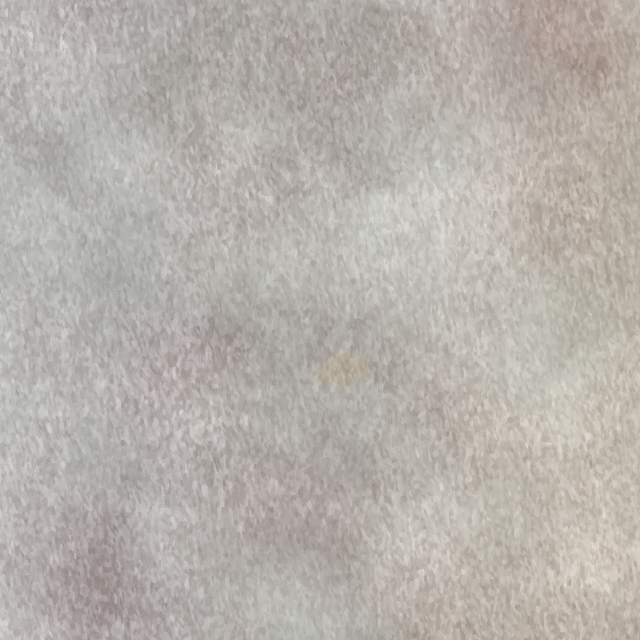
Give the GLSL for this texture, as a Shadertoy shader.

```glsl
// Weathered handmade paper: fine upright grain over soft grey, mauve and tan clouds.

// Colours
const vec3 SHADOW = vec3(0.630, 0.602, 0.580);
const vec3 LIGHT  = vec3(0.790, 0.782, 0.765);
const vec3 MAUVE_SHIFT = vec3(0.016, -0.016, -0.004);
const vec3 WARM_SHIFT  = vec3(0.018, 0.002, -0.026);
const vec3 COOL_SHIFT  = vec3(-0.008, 0.002, 0.014);

// Tone and grain
const float MEAN_TONE      = 0.60;
const float CLOUD_CONTRAST = 1.35;
const float GRAIN_CONTRAST = 0.58;
const float FIBRE_CONTRAST = 0.34;
const float GLINT_STRENGTH = 0.26;
const float PIT_STRENGTH   = 0.20;
const vec2  GRAIN_CELLS = vec2(205.0, 120.0);
const vec2  FIBRE_CELLS = vec2(175.0, 52.0);
const vec2  GLINT_CELLS = vec2(150.0, 72.0);
const vec2  PIT_CELLS   = vec2(125.0, 110.0);

// Broad stains: centre, radius, depth
const vec4 GREY_STAINS[4] = vec4[4](
    vec4(0.25, 0.83, 0.12, 0.34), vec4(0.47, 0.85, 0.14, 0.34),
    vec4(0.10, 0.72, 0.07, 0.20), vec4(0.43, 0.60, 0.14, 0.14));
const vec4 MAUVE_STAINS[4] = vec4[4](
    vec4(0.87, 0.93, 0.15, 0.48), vec4(0.44, 0.17, 0.13, 0.26),
    vec4(0.11, 0.10, 0.11, 0.28), vec4(0.28, 0.45, 0.06, 0.18));
const vec3 TAN_SPOT = vec3(0.51, 0.41, 0.046);

vec3 hash3(vec2 p) {
    vec3 q = fract(p.xyx * vec3(0.1031, 0.1030, 0.0973));
    q += dot(q, q.yxz + 33.33);
    return fract((q.xxy + q.yzz) * q.zyx);
}

// Cellular noise: random cell values, blended harder as sharpness grows
float cellNoise(vec2 p, float sharpness) {
    vec2 cell = floor(p), local = fract(p);
    float total = 0.0, weights = 0.0;
    for (int y = -1; y <= 1; y++)
    for (int x = -1; x <= 1; x++) {
        vec2 offset = vec2(x, y);
        vec3 rnd = hash3(cell + offset);
        vec2 d = offset + rnd.xy - local;
        float w = exp(-sharpness * dot(d, d));
        total += w * rnd.z;
        weights += w;
    }
    return total / weights;
}

// Layered cellular clouds, centred on zero
float clouds(vec2 p) {
    float sum = 0.0, amplitude = 0.5;
    for (int i = 0; i < 5; i++) {
        sum += amplitude * (cellNoise(p, 4.5) - 0.5);
        p = mat2(0.8, 0.6, -0.6, 0.8) * p * 2.1 + 17.3;
        amplitude *= 0.58;
    }
    return sum;
}

float stain(vec2 p, vec4 s) {
    vec2 d = (p - s.xy) / s.z;
    return s.w * exp(-dot(d, d));
}

void mainImage(out vec4 fragColor, in vec2 fragCoord) {
    vec2 uv = fragCoord / iResolution.xy;

    // Clouds and stains with ragged outlines
    float cloud = clouds(uv * 4.0 + 3.7);
    float drift = clouds(uv * 5.0 + 41.0);
    vec2 ragged = uv + 0.13 * vec2(cloud, drift);
    float grey = 0.0, mauve = 0.0;
    for (int i = 0; i < 4; i++) {
        grey  += stain(ragged, GREY_STAINS[i]);
        mauve += stain(ragged, MAUVE_STAINS[i]);
    }
    float tone = MEAN_TONE + CLOUD_CONTRAST * cloud - grey - mauve;
    tone += 0.12 * (1.0 - smoothstep(0.0, 0.25, uv.x));

    // Wavering sheet coordinates keep the upright grain from lining up
    vec2 sheet = uv + 0.0018 * vec2(sin(uv.y * 71.0 + 3.0 * sin(uv.x * 37.0)),
                                    sin(uv.x * 83.0 + 2.0 * sin(uv.y * 29.0)));
    sheet.x += 0.12 * sheet.y;
    float grain = cellNoise(sheet * GRAIN_CELLS, 14.0) - 0.5;
    float fibre = cellNoise(sheet * FIBRE_CELLS + 61.0, 12.0) - 0.5;
    float glint = smoothstep(0.78, 0.96, cellNoise(sheet * GLINT_CELLS + 23.0, 14.0));
    float pit   = smoothstep(0.80, 0.96, cellNoise(sheet * PIT_CELLS + 97.0, 14.0));
    float relief = 0.9 + 0.9 * drift;
    tone += relief * (GRAIN_CONTRAST * grain + FIBRE_CONTRAST * fibre
                    + GLINT_STRENGTH * glint - PIT_STRENGTH * pit);

    // Tone ramp and local tints
    vec3 color = mix(SHADOW, LIGHT, clamp(tone, -0.3, 1.35));
    color += MAUVE_SHIFT * (1.8 * mauve + 1.5 * drift);
    color += WARM_SHIFT * smoothstep(0.5, 1.05, uv.x - 0.15 * (uv.y - 0.5) + 0.3 * drift);
    color += COOL_SHIFT * (1.0 - smoothstep(0.0, 0.6, uv.x + 0.4 * cloud));
    float spot = length((ragged - TAN_SPOT.xy) * vec2(1.0, 1.3));
    color += 1.3 * WARM_SHIFT * (1.0 - smoothstep(0.5, 1.1, spot / TAN_SPOT.z));

    fragColor = vec4(color, 1.0);
}
```
